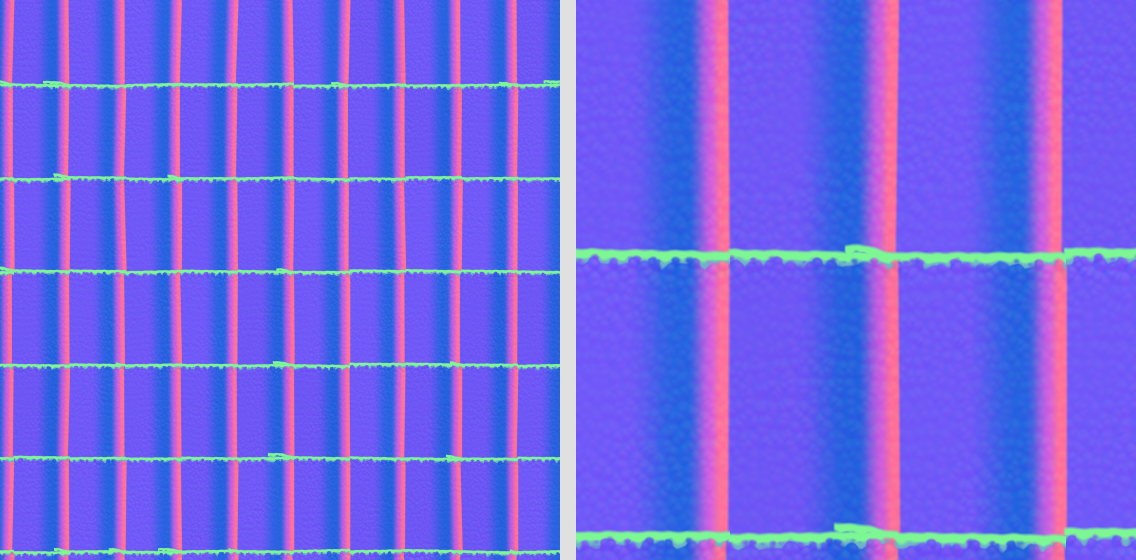
Left: the whole. Right: its middle third, enlarged.
Reproduce this texture map procedurally as a three.js fragment shader.

```glsl
// Normal map of a tiled roof: ten columns of rolled tiles in six overlapping courses.
varying vec2 vUv;

const vec2 TILES = vec2(10.0, 6.0);        // repeats across and up
const vec2 ORIGIN = vec2(0.25, 0.088);     // first joint, in tile units
const float EDGE_JITTER = 0.055;           // sideways drift of roll edges
const float EDGE_SOFT = 0.025;
const float LIP_HALF = 0.015;              // half thickness of a course lip
const float LIP_SHIFT = 0.022;
const float LIP_TILT = 0.028;
const float LIP_SOFT = 0.008;
const float LIP_OVERLAP = 0.55;            // longest lip overhang to the left
const float OVERLAP_CHANCE = 0.4;
const float GRAIN_CELLS = 170.0;
const float GRAIN_DEPTH = 0.055;
const float TAU = 6.2831853;

const vec3 FLAT_COLOR = vec3(0.435, 0.345, 0.965);
const vec3 SLOPE_COLOR = vec3(0.155, 0.385, 0.875);
const vec3 ROLL_COLOR = vec3(0.80, 0.37, 0.88);
const vec3 EDGE_COLOR = vec3(1.0, 0.445, 0.60);
const vec3 LIP_COLOR = vec3(0.49, 0.97, 0.58);
const vec3 CHIP_COLOR = vec3(0.43, 0.70, 0.79);

float hash(vec2 cell) {
  return fract(sin(dot(cell, vec2(12.99, 78.23))) * 4375.85);
}

// Wrapping cellular noise: distance to the nearest scattered point
float relief(vec2 uv) {
  vec2 p = uv * GRAIN_CELLS;
  vec2 base = floor(p);
  float nearest = 2.0;
  for (int j = -1; j <= 1; j++) {
    for (int i = -1; i <= 1; i++) {
      vec2 cell = base + vec2(float(i), float(j));
      vec2 id = mod(cell, GRAIN_CELLS);
      vec2 point = cell + vec2(hash(id), hash(id + 31.7));
      nearest = min(nearest, distance(p, point));
    }
  }
  return nearest;
}

// Sideways offset of a roll edge, q running up the tile
float edgeShift(float column, float row, float q) {
  vec2 id = mod(vec2(column, row), TILES);
  return (mix(hash(id + 2.3), hash(id + 8.9), q) - 0.5) * EDGE_JITTER;
}

// Color across one tile: flat pan, falling slope, rising roll, sharp edge
vec3 tileProfile(float p) {
  vec3 color = mix(FLAT_COLOR, SLOPE_COLOR, smoothstep(0.38, 0.69, p));
  color = mix(color, ROLL_COLOR, smoothstep(0.74, 0.885, p));
  color = mix(color, EDGE_COLOR, smoothstep(0.87, 0.95, p));
  return mix(color, FLAT_COLOR, smoothstep(1.0 - EDGE_SOFT, 1.0, p));
}

// Coverage of one tile's lip (x) and of the chipped fringe below it (y)
vec2 lip(vec2 tile, float p, float height, float rough) {
  vec2 id = mod(tile, TILES);
  float center = (hash(id + 3.1) - 0.5) * LIP_SHIFT;
  center += (hash(id + 5.7) - 0.5) * LIP_TILT * (p - 0.5);
  center += 0.028 * smoothstep(0.0, 0.25, -p);
  float overhang = step(hash(id + 6.4), OVERLAP_CHANCE) * hash(id + 9.2) * LIP_OVERLAP;
  float span = smoothstep(-overhang - 0.02, -overhang, p) * (1.0 - smoothstep(1.0, 1.02, p));
  float d = height - center;
  float top = 1.0 - smoothstep(-LIP_SOFT, LIP_SOFT, d - LIP_HALF);
  float low = -LIP_HALF - rough;
  float body = top * smoothstep(-LIP_SOFT, LIP_SOFT, d - low);
  float fringe = top * smoothstep(-LIP_SOFT, LIP_SOFT, d - low + 0.012 + rough);
  return span * vec2(body, fringe);
}

void main() {
  vec2 s = vUv * TILES - ORIGIN;
  float row = floor(s.y);
  float q = s.y - row;

  // Warp columns so that every roll edge leans a little
  float column = floor(s.x);
  float shift = mix(edgeShift(column, row, q), edgeShift(column + 1.0, row, q), s.x - column);
  float warped = s.x - shift;
  vec3 color = tileProfile(fract(warped));
  vec2 tileId = mod(vec2(floor(warped), row), TILES);
  color += (hash(tileId + 4.6) - 0.5) * 0.016;

  // Clay grain, stronger just below each lip, with faint horizontal drag marks
  float e = 0.4 / GRAIN_CELLS;
  float here = relief(vUv);
  vec2 slope = vec2(relief(vUv + vec2(e, 0.0)), relief(vUv + vec2(0.0, e))) - here;
  float patches = sin(TAU * (3.0 * vUv.x + 4.0 * vUv.y)) * sin(TAU * (7.0 * vUv.x - 5.0 * vUv.y));
  float under = smoothstep(0.88, 0.99, q);
  float depth = GRAIN_DEPTH * (1.0 + 0.45 * patches + 1.8 * under);
  color.rg += slope * depth;
  color.g += 0.007 * sin(TAU * (90.0 * vUv.y + 0.3 * sin(TAU * 6.0 * vUv.x)));
  color.r -= 0.05 * under * smoothstep(0.8, 0.95, fract(warped));

  // Course lips: this tile's own and the overhang of its right neighbor
  float line = floor(s.y + 0.5);
  float height = s.y - line;
  float phase = mod(line, TILES.y);
  float wobble = sin(TAU * 37.0 * vUv.x + phase * 2.1) + sin(TAU * 83.0 * vUv.x + phase * 4.7);
  float rough = 0.003 * wobble + 0.012 * (here - 0.45);
  height += 0.0015 * wobble;
  vec2 own = lip(vec2(column, line), s.x - column, height, rough);
  vec2 next = lip(vec2(column + 1.0, line), s.x - column - 1.0, height, rough);
  vec2 cover = max(own, next);
  color = mix(color, CHIP_COLOR, cover.y * smoothstep(0.1, 0.6, here + 0.15 * wobble));
  color = mix(color, LIP_COLOR, cover.x);

  gl_FragColor = vec4(clamp(color, 0.0, 1.0), 1.0);
}
```
